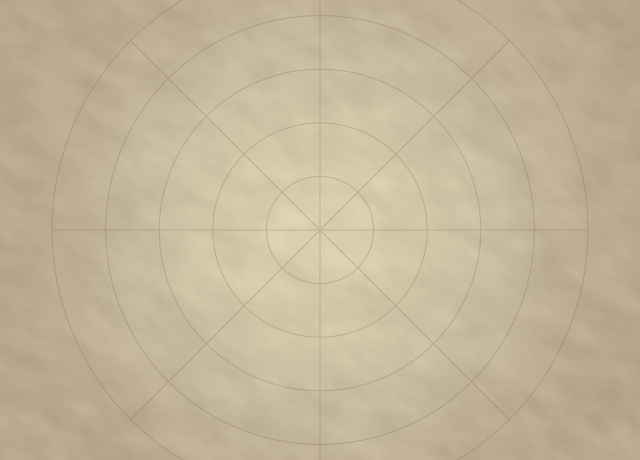
This background is drawn by a WebGL 1 fragment shader. Its source:

```glsl
precision highp float;
uniform vec2 u_resolution;

// Lengths are in canvas heights, measured from the centre.
const vec3 GLOW_COLOR = vec3(0.855, 0.81, 0.685);
const vec3 EDGE_COLOR = vec3(0.715, 0.655, 0.555);
const vec3 LINE_COLOR = vec3(0.43, 0.36, 0.25);
const vec3 MOTTLE_TINT = vec3(1.0, 1.0, 0.9);
const float GLOW_RADIUS = 0.76;
const float RING_STEP = 0.1165;
const float RING_COUNT = 5.0;
const float SPOKE_COUNT = 8.0;
const float LINE_WIDTH = 0.002;
const float LINE_OPACITY = 0.28;
const float MOTTLE_ANGLE = -0.5;
const vec2 MOTTLE_SCALE = vec2(15.0, 27.0);
const float MOTTLE_STRENGTH = 0.085;
const float TAU = 6.28318;

float hash(vec2 cell) {
  vec3 q = fract(cell.xyx * 0.1031);
  q += dot(q, q.yzx + 33.33);
  return fract((q.x + q.y) * q.z);
}

float valueNoise(vec2 p) {
  vec2 cell = floor(p);
  vec2 f = fract(p);
  f = f * f * (3.0 - 2.0 * f);
  float low = mix(hash(cell), hash(cell + vec2(1.0, 0.0)), f.x);
  float high = mix(hash(cell + vec2(0.0, 1.0)), hash(cell + 1.0), f.x);
  return mix(low, high, f.y);
}

float fbm(vec2 p) {
  float sum = 0.0;
  float weight = 0.5;
  for (int i = 0; i < 4; i++) {
    sum += weight * valueNoise(p);
    p = mat2(1.6, 1.2, -1.2, 1.6) * p + 17.3;
    weight *= 0.5;
  }
  return sum / 0.9375;
}

mat2 rotation(float angle) {
  float c = cos(angle);
  float s = sin(angle);
  return mat2(c, -s, s, c);
}

// Antialiased coverage of a thin line at the given distance.
float lineMask(float dist, float pixel) {
  float halfWidth = 0.5 * LINE_WIDTH;
  float coverage = min(halfWidth, dist + 0.5 * pixel) - max(-halfWidth, dist - 0.5 * pixel);
  return clamp(coverage / pixel, 0.0, 1.0);
}

void main() {
  float pixel = 1.0 / u_resolution.y;
  vec2 p = (gl_FragCoord.xy - 0.5 * u_resolution) * pixel;
  float radius = length(p);

  // Soft central glow
  float glow = 1.0 - smoothstep(0.0, GLOW_RADIUS, radius);
  vec3 color = mix(EDGE_COLOR, GLOW_COLOR, glow);

  // Slanted paper mottling
  vec2 grain = rotation(MOTTLE_ANGLE) * p * MOTTLE_SCALE.x;
  grain.y *= MOTTLE_SCALE.y / MOTTLE_SCALE.x;
  float mottle = fbm(grain + 60.0) - 0.5;
  color += MOTTLE_TINT * mottle * MOTTLE_STRENGTH;

  // Concentric rings
  float ringIndex = clamp(floor(radius / RING_STEP + 0.5), 1.0, RING_COUNT);
  float rings = lineMask(abs(radius - ringIndex * RING_STEP), pixel);

  // Spokes, ending at the outer ring
  float sector = TAU / SPOKE_COUNT;
  float angle = radius > 0.0 ? atan(p.y, p.x) : 0.0;
  float offset = angle - sector * floor(angle / sector + 0.5);
  float spokes = lineMask(radius * abs(sin(offset)), pixel);
  float outer = RING_STEP * RING_COUNT;
  spokes *= 1.0 - smoothstep(outer - 0.5 * pixel, outer + 0.5 * pixel, radius);

  color = mix(color, LINE_COLOR, max(rings, spokes) * LINE_OPACITY);
  gl_FragColor = vec4(color, 1.0);
}
```
